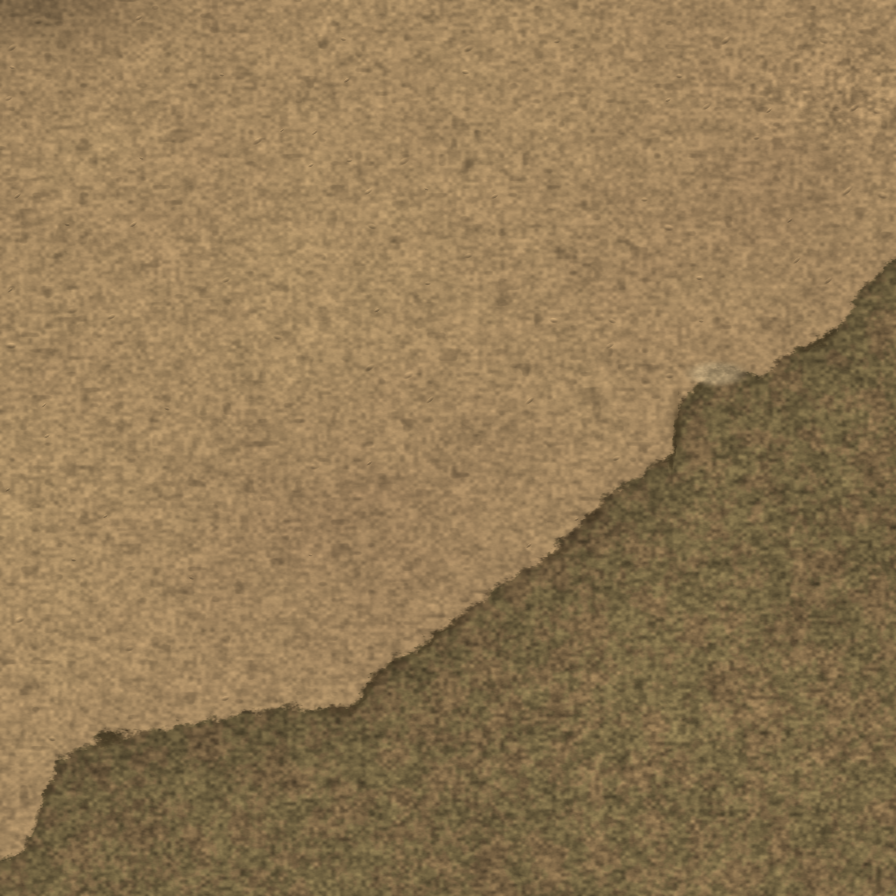
Write a WebGL 1 fragment shader that draws this texture.

```glsl
precision highp float;
// Dry sand above a ragged diagonal bank of darker, mossy earth.
// The bank outline is a sum of ramps; the ground mixes layered sines,
// cellular clumps, value-noise grain and scattered lit pebbles.

uniform vec2 u_resolution;

const vec3 SAND_GOLD = vec3(0.668, 0.556, 0.392);
const vec3 SAND_BROWN = vec3(0.592, 0.482, 0.345);
const vec3 EARTH_OLIVE = vec3(0.432, 0.376, 0.248);
const vec3 EARTH_RED = vec3(0.468, 0.382, 0.262);
const vec3 CREVICE = vec3(0.215, 0.175, 0.105);
const vec3 STONE = vec3(0.670, 0.585, 0.440);
const float GRAIN_SCALE = 230.0;
const float SAND_GRAIN = 0.24;
const float EARTH_GRAIN = 0.36;
const float EDGE_RAGGED = 0.016;
const float EDGE_SOFT = 0.0022;
const float PEBBLE_GRID = 30.0;
const float PEBBLE_SHARE = 0.13;

float hash(vec2 p) {
  p = fract(p * vec2(0.1031, 0.1137));
  p += dot(p, p.yx + 33.33);
  return fract((p.x + p.y) * p.x * 17.0);
}

vec2 hash2(vec2 p) {
  return vec2(hash(p), hash(p + 57.3));
}

float valueNoise(vec2 p) {
  vec2 i = floor(p), f = fract(p);
  f = f * f * (3.0 - 2.0 * f);
  return mix(mix(hash(i), hash(i + vec2(1.0, 0.0)), f.x),
             mix(hash(i + vec2(0.0, 1.0)), hash(i + 1.0), f.x), f.y);
}

// Distance to the nearest of the jittered cell centres
float cellular(vec2 p) {
  vec2 i = floor(p), f = fract(p);
  float nearest = 2.0;
  for (int y = -1; y <= 1; y++)
    for (int x = -1; x <= 1; x++) {
      vec2 o = vec2(float(x), float(y));
      nearest = min(nearest, length(o + hash2(i + o) - f));
    }
  return nearest;
}

// Octaves of centred noise, from broad mottling to fine grit
float mottle(vec2 p) {
  float sum = 0.0, amp = 0.5;
  for (int k = 0; k < 4; k++) {
    sum += amp * (valueNoise(p) - 0.5);
    p = mat2(1.6, 1.2, -1.2, 1.6) * p + 11.7;
    amp *= 0.72;
  }
  return sum;
}

float sineDrift(vec2 p) {
  return 0.5 * sin(p.x * 9.0 + 2.0 * sin(p.y * 7.0)) * sin(p.y * 11.0 - p.x * 4.0)
       + 0.5 * sin(p.x * 17.0 - p.y * 13.0 + 2.0 * sin(p.x * 6.0));
}

float blob(vec2 p, vec2 centre, vec2 radius) {
  vec2 d = (p - centre) / radius;
  return exp(-dot(d, d));
}

float rise(float x, float from, float to, float height) {
  return height * clamp((x - from) / (to - from), 0.0, 1.0);
}

// Height of the bank's upper edge
float bankHeight(float x) {
  float low = 0.040 + rise(x, 0.0, 0.026, 0.012) + rise(x, 0.026, 0.066, 0.100)
    + rise(x, 0.066, 0.11, 0.025) + rise(x, 0.11, 0.32, 0.034);
  float slope = rise(x, 0.39, 0.417, 0.034) + rise(x, 0.417, 0.651, 0.168)
    + rise(x, 0.651, 0.677, 0.033) + rise(x, 0.677, 0.75, 0.045);
  float ledge = rise(x, 0.75, 0.757, 0.06) + rise(x, 0.757, 0.794, 0.038)
    - rise(x, 0.794, 0.846, 0.011) + rise(x, 0.846, 0.879, 0.028)
    + rise(x, 0.879, 0.935, 0.026) + rise(x, 0.935, 0.964, 0.05)
    + rise(x, 0.964, 1.0, 0.028);
  return low + slope + ledge;
}

// Sparse pebbles: bright upper side, dark lower side
float pebbles(vec2 p) {
  vec2 q = p * PEBBLE_GRID, cell = floor(q);
  vec2 d = fract(q) - 0.25 - 0.5 * hash2(cell);
  d.y -= (hash(cell + 4.7) - 0.3) * d.x;
  float size = mix(0.06, 0.15, hash(cell + 9.1));
  float body = 1.0 - smoothstep(0.4, 1.2, length(d * vec2(0.8, 1.3)) / size);
  return body * step(hash(cell + 31.7), PEBBLE_SHARE) * clamp(d.y / size - 0.2, -0.9, 0.7);
}

void main() {
  vec2 uv = gl_FragCoord.xy / u_resolution;
  float px = 1.0 / u_resolution.y;

  // Shared ground textures
  float broad = mottle(uv * vec2(9.0, 12.0));
  float grit = mottle(uv * vec2(52.0, 78.0) + 3.0);
  float grain = valueNoise(uv * GRAIN_SCALE * vec2(0.9, 1.1)) - 0.5;
  float clumps = cellular(uv * vec2(88.0, 110.0) + 2.0 * broad) - 0.5;

  // Signed distance to the bank; the slope correction fades away from it
  float dy = uv.y - bankHeight(uv.x);
  float steep = (bankHeight(uv.x + 0.004) - bankHeight(uv.x - 0.004)) / 0.008;
  steep *= exp(-abs(dy) / 0.04);
  float dist = dy / sqrt(1.0 + steep * steep) + EDGE_RAGGED * grit;

  // Sand: golden left and top, browner toward the bank
  float brown = 0.46 + 0.55 * broad + 0.06 * sineDrift(uv) + 0.3 * grit
    + 0.30 * blob(uv, vec2(0.85, 0.78), vec2(0.22, 0.13))
    + 0.30 * blob(uv, vec2(0.42, 0.38), vec2(0.28, 0.13))
    - 0.35 * blob(uv, vec2(0.04, 0.42), vec2(0.16, 0.20))
    - 0.20 * blob(uv, vec2(0.42, 0.72), vec2(0.30, 0.20));
  vec3 sand = mix(SAND_GOLD, SAND_BROWN, clamp(brown, 0.0, 1.2));
  float rough = 1.0 + 0.5 * blob(uv, vec2(0.95, 0.90), vec2(0.10, 0.06));
  sand *= 1.0 + rough * (SAND_GRAIN * (grit + 0.9 * grain) - 0.11 * clumps);
  float pit = smoothstep(0.72, 0.95, valueNoise(uv * vec2(75.0, 115.0) + 41.0));
  sand *= 1.0 - 0.13 * pit;
  sand *= 1.0 - 0.25 * blob(uv, vec2(0.03, 1.01), vec2(0.13, 0.06));
  sand *= 1.0 + 0.40 * pebbles(uv);

  // Earth: olive and reddish specks, shaded beneath the edge
  float red = smoothstep(-0.15, 0.22, mottle(uv * 45.0 + 17.0));
  vec3 earth = mix(EARTH_OLIVE, EARTH_RED, red);
  earth *= 1.0 + EARTH_GRAIN * (grit + 1.1 * grain) - 0.22 * clumps + 0.10 * broad;
  earth *= 1.0 + 0.07 * blob(uv, vec2(0.80, 0.17), vec2(0.20, 0.15));
  earth *= 1.0 - 0.14 * exp(min(dist, 0.0) / 0.040);

  // Join, with a broken dark crevice
  float soft = EDGE_SOFT + px;
  vec3 color = mix(earth, sand, smoothstep(-soft, soft, dist));
  float broken = smoothstep(0.45, 0.85, valueNoise(uv * 24.0 + 5.0));
  float gap = (dist + 0.004) / 0.005;
  color = mix(color, CREVICE, exp(-gap * gap) * (0.08 + 0.55 * broken));

  // Pale stone on the ledge and the dark cleft at its left
  float cap = blob(uv, vec2(0.800, 0.583), vec2(0.034, 0.014));
  vec3 stone = STONE * (1.0 + 0.4 * grit + 0.2 * grain);
  color = mix(color, stone, 0.8 * smoothstep(0.2, 0.7, cap));
  color = mix(color, CREVICE, 0.6 * blob(uv, vec2(0.756, 0.525), vec2(0.005, 0.028)));

  gl_FragColor = vec4(clamp(color, 0.0, 1.0), 1.0);
}
```
